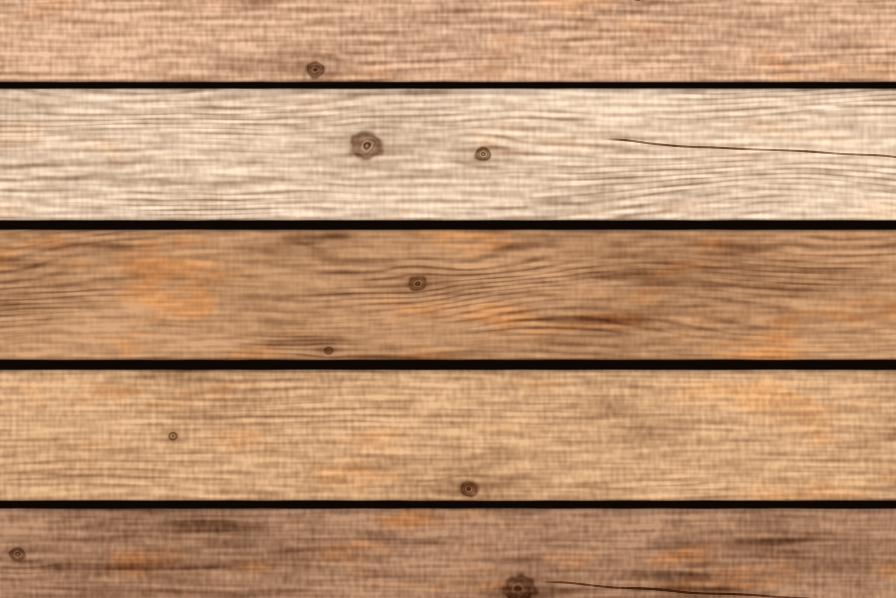
Give the GLSL for this texture, as a Shadertoy shader.

```glsl
#define PITCH 0.2337        // plank spacing, in canvas heights
#define FIRST_GAP 0.1563    // height of the lowest gap
#define RINGS 74.0          // growth lines per canvas height
#define RING_DEPTH 0.75
#define FIBRE_DEPTH 0.42
#define SAW_DEPTH 0.30
#define STAIN_DEPTH 0.55
#define KNOT_SIZE 0.016
#define KNOTS 2
#define GAP_COLOR vec3(0.055, 0.027, 0.012)
#define GRAIN_TINT vec3(0.57, 0.49, 0.43)
#define WARM_TINT vec3(1.12, 0.98, 0.78)

// Plank colours from the lowest to the highest
const vec3 plankColors[5] = vec3[5](
    vec3(0.70, 0.53, 0.41), vec3(0.86, 0.68, 0.51), vec3(0.78, 0.59, 0.43),
    vec3(0.96, 0.85, 0.74), vec3(0.88, 0.71, 0.58));

vec2 gradientAt(vec2 cell) {
    float h = fract(sin(dot(cell, vec2(127.1, 311.7))) * 43758.55);
    return vec2(cos(h * 6.2832), sin(h * 6.2832));
}

// Gradient noise, roughly -0.7 to 0.7
float noise(vec2 p) {
    vec2 i = floor(p), f = p - i;
    vec2 u = f * f * f * (f * (f * 6.0 - 15.0) + 10.0);
    vec2 e = vec2(1, 0);
    float a = dot(gradientAt(i), f);
    float b = dot(gradientAt(i + e), f - e);
    float c = dot(gradientAt(i + e.yx), f - e.yx);
    float d = dot(gradientAt(i + 1.0), f - 1.0);
    return mix(mix(a, b, u.x), mix(c, d, u.x), u.y);
}

float fbm(vec2 p) {
    float sum = 0.0, amp = 1.0;
    for (int i = 0; i < 4; i++) {
        sum += amp * noise(p);
        p = p * 2.03 + 7.3;
        amp *= 0.55;
    }
    return sum;
}

// Knot centre in xy, radius in z
vec3 knotAt(float row, float k, float aspect) {
    float x = fract(0.58 - 0.057 * row + k * (0.44 + 0.23 * row));
    float v = 0.4 + 0.3 * sin(2.2 * k - 1.9 * row);
    float radius = KNOT_SIZE * (1.0 + 0.38 * cos(2.1 * row)) / (1.0 + k);
    return vec3(x * aspect, FIRST_GAP + (row - 1.0 + v) * PITCH, radius);
}

vec3 plank(vec2 p, float row, float aspect) {
    vec3 base = plankColors[int(clamp(row, 0.0, 4.0))];
    float wear = smoothstep(0.97, 0.70, base.r);
    float flatSawn = exp(-0.6 * (row - 2.4) * (row - 2.4));
    vec2 q = p + vec2(row * 17.3, row * 5.7);

    // Growth lines bend around the knots
    float field = p.y, dark = 0.0, knotMask = 0.0;
    for (int k = 0; k < KNOTS; k++) {
        vec3 knot = knotAt(row, float(k), aspect);
        vec2 d = p - knot.xy;
        vec2 s = d / (knot.z * vec2(4.5, 2.2));
        field -= 0.85 * d.y * exp(-dot(s, s));
        float r = length(d * vec2(0.85, 1.0)) / knot.z + 0.35 * noise(q * 60.0);
        float rim = exp(-16.0 * (r - 0.85) * (r - 0.85));
        float core = smoothstep(0.9, 0.2, r);
        dark += 0.75 * rim + core * (0.7 + 0.3 * sin(r * 14.0));
        dark += 0.3 * exp(-dot(s, s));
        knotMask = max(knotMask, smoothstep(1.3, 0.8, r));
    }
    field += flatSawn * 0.10 * noise(q * vec2(1.7, 8.0));
    field += 0.007 * fbm(q * vec2(3.0, 16.0));
    float ring = 0.5 + 0.5 * sin(6.2832 * RINGS * field);
    float patches = smoothstep(-0.5, 0.6, fbm(q * vec2(2.5, 9.0) + 31.0));
    dark += RING_DEPTH * (0.3 + 0.45 * flatSawn) * ring * ring * patches * (1.0 - knotMask);

    // Fibres, saw marks and stains
    float fibre = noise(q * vec2(9.0, 150.0)) + 0.7 * noise(q * vec2(26.0, 95.0));
    float saw = noise(q * vec2(125.0, 70.0)) + 0.6 * noise(q * vec2(150.0, 12.0));
    float stain = fbm(q * vec2(2.2, 7.0) + 11.0);
    float streak = smoothstep(0.2, 0.6, noise(q * vec2(4.0, 48.0)) + 0.35 * stain);
    dark += FIBRE_DEPTH * fibre + SAW_DEPTH * saw * (1.0 - 0.6 * flatSawn);
    dark += STAIN_DEPTH * stain * (0.2 + 0.6 * wear) + streak * (0.12 + 0.4 * wear);

    // A drying crack runs right from the larger knots
    vec3 knot = knotAt(row, 0.0, aspect);
    float along = p.x - knot.x - 0.03 - 0.12 * row;
    float offset = p.y - knot.y - 0.01 + 0.06 * along + 0.006 * noise(q * vec2(9.0, 2.0));
    float crack = smoothstep(0.0028, 0.0006, abs(offset));
    dark += crack * smoothstep(0.0, 0.04, along) * smoothstep(0.3, 0.9, cos(2.1 * row));

    vec3 color = base * mix(vec3(1.0), GRAIN_TINT, clamp(dark + 0.08, -0.2, 1.5));
    float warm = smoothstep(0.1, 0.6, fbm(q * vec2(4.0, 11.0) + 53.0));
    return color * mix(vec3(1.0), WARM_TINT, warm * (0.2 + 0.6 * wear));
}

void mainImage(out vec4 fragColor, in vec2 fragCoord) {
    float px = 1.0 / iResolution.y;
    vec2 p = fragCoord * px;
    float t = (p.y - FIRST_GAP) / PITCH + 1.0;
    vec3 color = plank(p, floor(t), iResolution.x * px);

    // Gaps vary in width and have slightly rough edges
    float gap = floor(t + 0.5);
    float side = (t - gap) * PITCH;
    float halfWidth = 0.0057 + 0.0024 * sin((gap - 1.0) * 1.05 + 0.2);
    halfWidth += 0.0008 * noise(vec2(p.x * 14.0, gap * 9.7));
    float edge = abs(side) - halfWidth;

    // Lit lower lip above each gap, shaded rim below it
    float lip = exp(-pow((edge - 0.006) / 0.004, 2.0)) * step(0.0, side);
    color *= 1.0 + 0.09 * lip;
    color *= 1.0 - 0.45 * exp(-max(edge, 0.0) / 0.0035);
    color = mix(GAP_COLOR, color, smoothstep(-px, px, edge));
    fragColor = vec4(clamp(color, 0.0, 1.0), 1.0);
}
```
